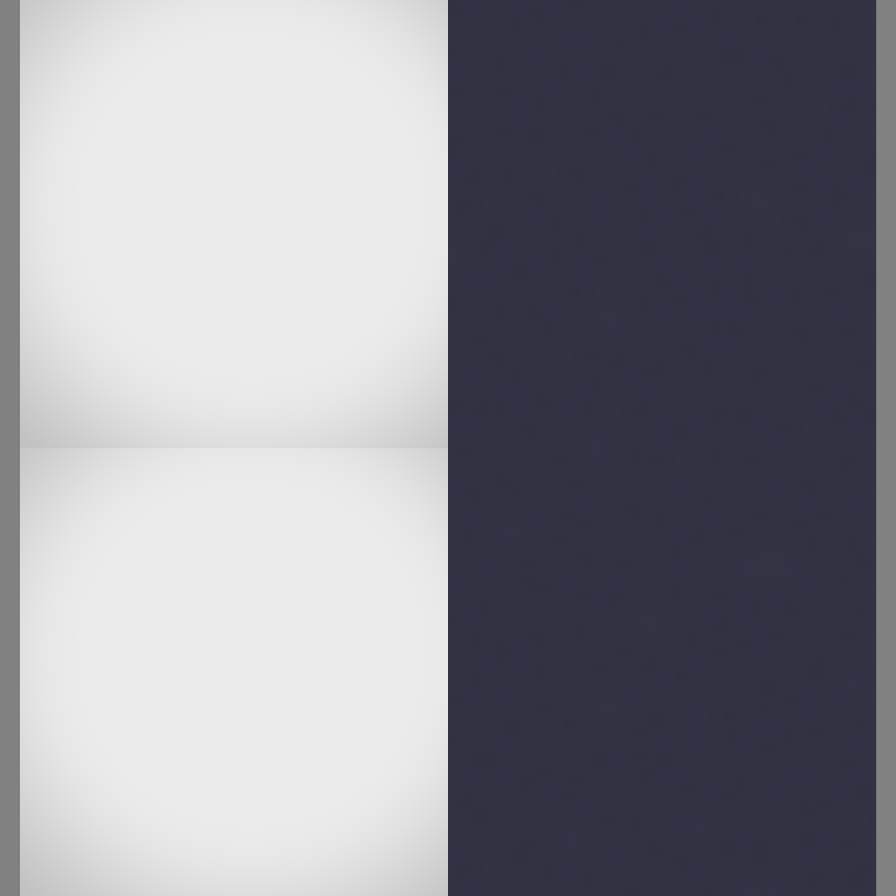
A WebGL 1 fragment shader for this background:

```glsl
precision highp float;
// Two stacked pale panels with soft off-centre vignettes, beside one tall navy
// panel with a faint cellular mottle, all framed by narrow grey side bars.
// Panels are cut by smoothed vertical edges; the vignette repeats with mod.

uniform vec2 u_resolution;

#define BAR_WIDTH 0.0221
#define SPLIT_X 0.5
#define PANEL_HEIGHT 0.5
#define GLOW_CENTER vec2(0.28, 0.27)
#define GLOW_INNER 0.19
#define GLOW_OUTER 0.42
#define SHADE_DEPTH 0.185
#define MOTTLE_SCALE 22.0
#define MOTTLE_DEPTH 0.010

const vec3 BAR_GREY = vec3(0.51);
const vec3 PALE = vec3(0.92);
const vec3 NAVY = vec3(0.197, 0.197, 0.267);

vec2 hash2(vec2 p) {
  p = vec2(dot(p, vec2(127.1, 311.7)), dot(p, vec2(269.5, 183.3)));
  return fract(sin(p) * 43758.5);
}

// Distance to the nearest scattered cell point
float cellular(vec2 p) {
  vec2 cell = floor(p);
  float nearest = 2.0;
  for (int j = -1; j <= 1; j++) {
    for (int i = -1; i <= 1; i++) {
      vec2 corner = cell + vec2(float(i), float(j));
      nearest = min(nearest, distance(p, corner + hash2(corner)));
    }
  }
  return nearest;
}

// Step at x = edge, smoothed over one pixel
float edgeStep(float edge, float x) {
  return clamp((x - edge) * u_resolution.x + 0.5, 0.0, 1.0);
}

vec3 palePanels(vec2 uv) {
  vec2 local = vec2(uv.x, mod(uv.y, PANEL_HEIGHT));
  float shade = smoothstep(GLOW_INNER, GLOW_OUTER, distance(local, GLOW_CENTER));
  return PALE - SHADE_DEPTH * shade;
}

vec3 navyPanel(vec2 uv) {
  float mottle = cellular(uv * MOTTLE_SCALE) - 0.45;
  return NAVY + MOTTLE_DEPTH * mottle;
}

void main() {
  vec2 uv = gl_FragCoord.xy / u_resolution;

  // Pale panels on the left, navy on the right
  vec3 color = mix(palePanels(uv), navyPanel(uv), edgeStep(SPLIT_X, uv.x));

  // Side bars, with a thin seam against the pale panels
  float inside = edgeStep(BAR_WIDTH, uv.x) * (1.0 - edgeStep(1.0 - BAR_WIDTH, uv.x));
  float seam = edgeStep(BAR_WIDTH - 0.0015, uv.x) * (1.0 - edgeStep(SPLIT_X, uv.x));
  color = mix(BAR_GREY - 0.05 * seam, color, inside);

  gl_FragColor = vec4(color, 1.0);
}
```
